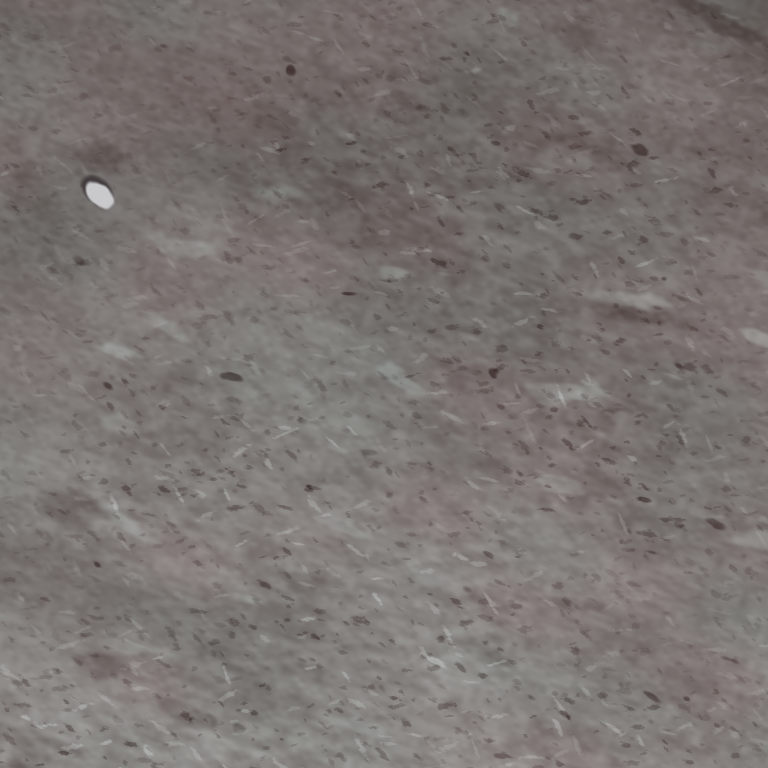
Reproduce this texture procedurally as a WebGL 1 fragment shader.

```glsl
precision highp float;
uniform vec2 u_resolution;

#define TILT -0.33
#define DARK_EARTH vec3(0.40, 0.365, 0.357)
#define PALE_EARTH vec3(0.58, 0.57, 0.56)
#define TONE_BOTTOM 0.535
#define TONE_TOP 0.427
#define BLOTCH 0.17
#define GRAIN 0.085
#define PALE_PATCH 0.10
#define DARK_PATCH 0.085
#define SPECK 0.13
#define FLECK 0.10

float hash(vec2 p) {
  vec3 q = fract(vec3(p.xyx) * 0.1031);
  q += dot(q, q.yzx + 33.33);
  return fract((q.x + q.y) * q.z);
}

vec2 hash2(vec2 p) {
  return vec2(hash(p + 11.3), hash(p + 47.9));
}

float noise(vec2 p) {
  vec2 i = floor(p), f = fract(p);
  f = f * f * (3.0 - 2.0 * f);
  return mix(mix(hash(i), hash(i + vec2(1, 0)), f.x),
             mix(hash(i + vec2(0, 1)), hash(i + vec2(1, 1)), f.x), f.y);
}

float fbm(vec2 p) {
  float sum = 0.0, amp = 0.5;
  for (int i = 0; i < 5; i++) {
    sum += amp * noise(p);
    p = mat2(1.6, 1.2, -1.2, 1.6) * p + 17.0;
    amp *= 0.5;
  }
  return sum;
}

// Coordinates along and across a direction
vec2 turn(vec2 p, float angle) {
  float c = cos(angle), s = sin(angle);
  return vec2(c * p.x + s * p.y, c * p.y - s * p.x);
}

// Ragged elongated marks, one at most per cell; radii in cell units
float scatter(vec2 p, float cells, vec2 radii, float density, float spread, float seed) {
  vec2 g = p * cells + seed * 3.7;
  vec2 cell = floor(g);
  float ragged = noise(turn(g, TILT) * vec2(4.0, 9.0)) - 0.5
               + 0.6 * (noise(turn(g, TILT) * vec2(10.0, 18.0)) - 0.5);
  float cover = 0.0;
  for (int y = -1; y <= 1; y++) {
    for (int x = -1; x <= 1; x++) {
      vec2 id = cell + vec2(float(x), float(y));
      vec2 key = id + seed * 19.0;
      vec2 size = radii * mix(vec2(0.45), vec2(1.0), hash2(key + 5.0));
      float angle = TILT + spread * (hash(key + 71.0) - 0.5);
      vec2 d = turn(g - id - hash2(key), angle) / size;
      float mark = 1.0 - smoothstep(0.35, 1.0, length(d) + 0.75 * ragged);
      mark *= step(hash(key + 31.0), density) * mix(0.4, 1.0, hash(key + 93.0));
      cover = max(cover, mark);
    }
  }
  return cover;
}

void main() {
  vec2 p = gl_FragCoord.xy / u_resolution.y;
  vec2 t = turn(p, TILT);
  float busy = mix(1.1, 0.55, p.y) * mix(0.5, 1.4, noise(p * 5.0 + 8.0));
  float middle = smoothstep(0.0, 0.2, p.y) * (1.0 - smoothstep(0.72, 0.85, p.y));

  // Broad light and soil grain
  float tone = mix(TONE_BOTTOM, TONE_TOP, smoothstep(-0.1, 1.05, p.y));
  tone += BLOTCH * (fbm(t * vec2(4.0, 8.0) + 3.0) - 0.5);
  tone += GRAIN * busy * (noise(t * vec2(45.0, 95.0)) - 0.5);
  tone += 0.6 * GRAIN * (noise(t * vec2(110.0, 170.0) + 40.0) - 0.5);

  // Worn patches
  float pale = scatter(p, 7.0, vec2(0.42, 0.14), 0.55, 0.7, 1.0);
  tone += PALE_PATCH * pale * mix(0.45, 1.0, middle);
  tone -= DARK_PATCH * scatter(p, 5.0, vec2(0.45, 0.14), 0.4, 0.4, 2.0);

  // Small specks, flecks and pits
  tone -= SPECK * busy * scatter(p, 34.0, vec2(0.5, 0.21), 0.4, 1.2, 3.0);
  tone += FLECK * busy * scatter(p, 30.0, vec2(0.62, 0.15), 0.42, 1.8, 4.0);
  tone -= 0.7 * SPECK * busy * scatter(p, 62.0, vec2(0.5, 0.25), 0.3, 1.6, 5.0);
  tone -= 1.4 * SPECK * scatter(p, 11.0, vec2(0.19, 0.08), 0.18, 0.6, 6.0);

  vec3 color = mix(DARK_EARTH, PALE_EARTH, (tone - 0.40) / 0.18);
  color += vec3(0.012, -0.006, -0.002) * (2.0 * noise(t * vec2(7.0, 12.0) + 60.0) - 1.0);
  color += vec3(-0.008, 0.006, 0.003) * pale;

  // Pale pebble with its shadow
  vec2 stone = turn(p - vec2(0.13, 0.746), -0.75);
  float edge = 0.15 * (noise(p * 130.0) - 0.5);
  float shadow = length((stone + vec2(0.007, -0.002)) / vec2(0.024, 0.016)) + edge;
  float body = length(stone / vec2(0.023, 0.014)) + edge;
  color = mix(color, vec3(0.23, 0.20, 0.21), 0.8 * (1.0 - smoothstep(0.75, 1.15, shadow)));
  color = mix(color, vec3(0.79, 0.79, 0.80), 1.0 - smoothstep(0.75, 1.05, body));

  gl_FragColor = vec4(clamp(color, 0.0, 1.0), 1.0);
}
```
